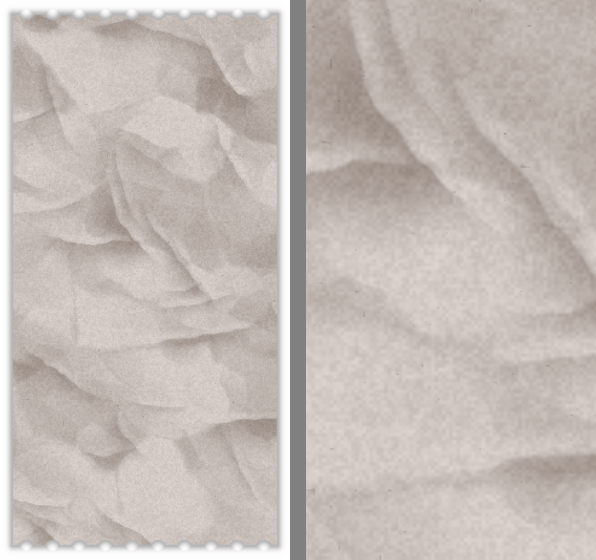
Left, the full canvas; right, a detail of the centre.
This texture is drawn by a WebGL 1 fragment shader. Its source:

```glsl
precision highp float;
uniform vec2 u_resolution;

// Lengths are fractions of the canvas width.
const vec3 BACKDROP = vec3(0.995);
const vec3 PAPER = vec3(0.752, 0.712, 0.689);
const vec3 TONE_TINT = vec3(0.94, 1.0, 1.05);
const float SIDE_MARGIN = 0.045;
const float END_MARGIN = 0.052;
const float SCALLOPS = 10.0;
const float NOTCH_RADIUS = 0.031;
const float SHADOW_SIZE = 0.016;
const float SHADOW_DEPTH = 0.29;
const int FOLDS = 34;
const float FOLD_SLOPE = -0.42;
const float FOLD_DEPTH = 0.15;
const float FACET_DEPTH = 0.135;
const float GRAIN_DEPTH = 0.06;

float hash(vec2 p) {
  vec3 q = fract(vec3(p.xyx) * 0.1031);
  q += dot(q, q.yzx + 33.33);
  return fract((q.x + q.y) * q.z);
}

vec2 hash2(vec2 p) {
  return vec2(hash(p), hash(p + 47.3));
}

float noise(vec2 p) {
  vec2 i = floor(p), f = fract(p);
  f = f * f * (3.0 - 2.0 * f);
  return mix(mix(hash(i), hash(i + vec2(1, 0)), f.x),
             mix(hash(i + vec2(0, 1)), hash(i + 1.0), f.x), f.y);
}

float fbm(vec2 p) {
  float sum = 0.0, gain = 0.5;
  for (int i = 0; i < 4; i++) {
    sum += gain * (noise(p) - 0.5);
    p = mat2(1.6, 1.2, -1.2, 1.6) * p + 11.7;
    gain *= 0.5;
  }
  return sum;
}

// Tilted planes in irregular cells, softened where they meet.
float facets(vec2 p) {
  vec2 cell = floor(p), nearestId = cell, nearestOffset = vec2(0.0);
  float first = 8.0, second = 8.0;
  for (int y = -1; y <= 1; y++) {
    for (int x = -1; x <= 1; x++) {
      vec2 id = cell + vec2(float(x), float(y));
      vec2 offset = p - id - hash2(id + 60.0);
      float d = length(offset);
      if (d < first) {
        second = first;
        first = d;
        nearestId = id;
        nearestOffset = offset;
      } else {
        second = min(second, d);
      }
    }
  }
  vec2 tilt = hash2(nearestId + 90.0) - 0.5;
  float plane = hash(nearestId + 130.0) - 0.5 + dot(tilt, nearestOffset);
  return plane * smoothstep(-0.03, 0.1, second - first);
}

// Creases: a crisp lit lip on one side, a fading shadow on the other.
float folds(vec2 p, float height) {
  float tone = 0.0;
  for (int i = 0; i < FOLDS; i++) {
    float n = float(i);
    vec2 r = hash2(vec2(n, 5.0)), s = hash2(vec2(n, 23.0));
    vec2 center = vec2(r.x, (n + 0.5) / float(FOLDS) * height);
    float angle = FOLD_SLOPE + (r.y - 0.5) * 1.5;
    vec2 dir = vec2(cos(angle), sin(angle));
    vec2 q = p - center;
    float along = dot(q, dir) / mix(0.09, 0.28, s.x);
    float across = dot(q, vec2(dir.y, -dir.x)) + 0.025 * along * along;
    float taper = 1.0 - smoothstep(0.25, 1.0, abs(along));
    float width = mix(0.022, 0.085, s.y) * (0.3 + 0.7 * taper);
    float shade = smoothstep(-0.003, 0.005, across) * exp(-pow(max(across, 0.0) / width, 2.0));
    float lip = exp(-pow((across + 0.012) / 0.012, 2.0));
    tone += taper * mix(0.35, 1.0, s.x * s.y + 0.2 * r.x) * (0.4 * lip - shade);
  }
  return tone;
}

// Signed distance to the sheet with notched top and bottom.
float sheet(vec2 p, float height) {
  vec2 halfSize = vec2(0.5 - SIDE_MARGIN, 0.5 * height - END_MARGIN);
  vec2 q = abs(p - vec2(0.5, 0.5 * height)) - halfSize;
  float box = length(max(q, 0.0)) + min(max(q.x, q.y), 0.0);
  float period = 2.0 * halfSize.x / SCALLOPS;
  float x = (fract((p.x - SIDE_MARGIN) / period) - 0.5) * period;
  return max(box, NOTCH_RADIUS - length(vec2(x, q.y - 0.014)));
}

void main() {
  vec2 p = gl_FragCoord.xy / u_resolution.x;
  float height = u_resolution.y / u_resolution.x;
  float pixel = 1.0 / u_resolution.x;

  // Crumpled relief
  vec2 warped = p + 0.08 * vec2(fbm(p * 5.0), fbm(p * 5.0 + 31.0));
  warped += 0.012 * vec2(fbm(p * 28.0), fbm(p * 28.0 + 17.0));
  vec2 slanted = vec2(warped.x - 0.3 * warped.y, warped.y + 0.45 * warped.x);
  float tone = 0.023 + FOLD_DEPTH * folds(warped, height);
  tone += FACET_DEPTH * (facets(slanted * vec2(2.6, 3.6)) + 0.45 * facets(slanted * vec2(6.0, 8.5) + 7.0));
  tone += 0.08 * fbm(p * vec2(4.0, 7.0) + 3.0);
  tone = clamp(tone, -0.14, 0.082);

  // Fibre grain and dark specks
  tone += GRAIN_DEPTH * (noise(p * 240.0) - 0.5 + 0.6 * (noise(p * 110.0) - 0.5));
  tone -= 0.09 * smoothstep(0.95, 1.0, noise(p * 105.0 + 19.0));
  vec3 paper = PAPER + tone * TONE_TINT;

  // Soft shadow around the sheet
  float d = sheet(p, height);
  float shadow = SHADOW_DEPTH * exp(-pow(max(d, 0.0) / SHADOW_SIZE, 2.0));
  vec3 color = mix(paper, BACKDROP * (1.0 - shadow), smoothstep(-pixel, pixel, d));
  gl_FragColor = vec4(color, 1.0);
}
```
